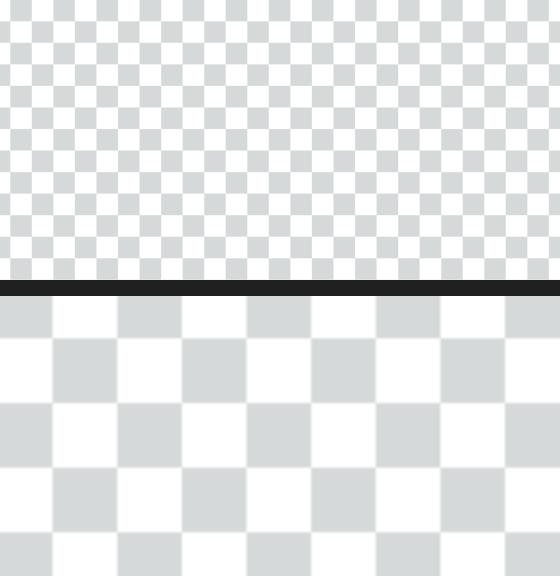
Top, the full canvas; bottom, a detail of the centre.
Give the GLSL for this pattern, as a WebGL 2 fragment shader.

```glsl
#version 300 es
precision highp float;

#define CELL 0.07695               // side of a square, in canvas heights
#define ORIGIN vec2(0.0367, -0.001) // corner of a grey square, from top left
#define SOFTNESS 0.0022            // half width of an edge
#define WHITE vec3(1.0)
#define GREY vec3(0.84, 0.85, 0.85)

uniform vec2 u_resolution;
out vec4 fragColor;

// Signed distance to the nearest grid line, changing sign from cell to cell
vec2 alternatingDistance(vec2 p) {
    return CELL * (0.5 - abs(mod(p / CELL + 0.5, 2.0) - 1.0));
}

void main() {
    // Canvas heights, measured from the top left
    vec2 p = gl_FragCoord.xy / u_resolution.y;
    p.y = 1.0 - p.y;

    // Soft square waves along both axes; their product is the checker
    float edge = max(SOFTNESS, 0.5 / u_resolution.y);
    vec2 wave = clamp(alternatingDistance(p - ORIGIN) / edge, -1.0, 1.0);
    float checker = 0.5 + 0.5 * wave.x * wave.y;

    fragColor = vec4(mix(WHITE, GREY, checker), 1.0);
}
```
